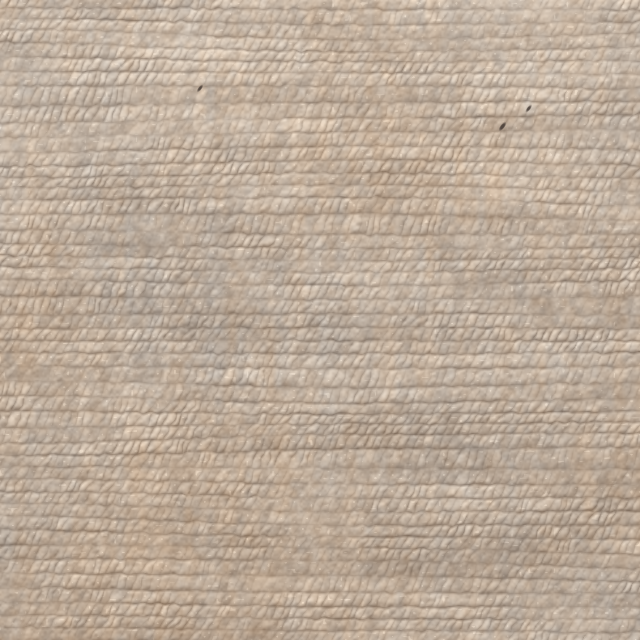
Write a Shadertoy shader that draws this texture.

```glsl
const float ROWS = 46.0;
const float STITCHES = 74.0;
const float SLANT = 0.8;
const float ROW_WAVE = 1.0;
const float YARN_JITTER = 0.0045;
const vec2 LIGHT_STEP = vec2(-0.0014, 0.0040);
const float SLOPE_CONTRAST = 0.25;
const float HEIGHT_CONTRAST = 0.40;
const float STITCH_CONTRAST = 0.32;
const float FIBRE_CONTRAST = 0.42;
const float PATCH_CONTRAST = 0.27;
const float LIGHT_FALL = 0.28;
const float BASE_TONE = 0.52;
const float MEAN_HEIGHT = 0.6;
const vec3 SHADOW = vec3(0.61, 0.54, 0.475);
const vec3 HIGHLIGHT = vec3(0.85, 0.785, 0.715);
const vec3 WARM_TINT = vec3(0.026, 0.0, -0.026);
const vec3 SPECK_COLOR = vec3(0.24, 0.20, 0.18);
const int SPECKS = 3;

float hash(vec2 p) {
    return fract(sin(dot(p, vec2(127.1, 311.7))) * 43758.545);
}

float noise(vec2 p) {
    vec2 cell = floor(p);
    vec2 f = fract(p);
    f = f * f * (3.0 - 2.0 * f);
    float low = mix(hash(cell), hash(cell + vec2(1.0, 0.0)), f.x);
    float high = mix(hash(cell + vec2(0.0, 1.0)), hash(cell + 1.0), f.x);
    return mix(low, high, f.y);
}

// Noise centred on zero
float grain(vec2 p) {
    return noise(p) - 0.5;
}

// Yarn height in x, random stitch brightness in y
vec2 yarn(vec2 uv) {
    uv += YARN_JITTER * vec2(grain(uv * 95.0), grain(uv * 85.0 + 31.0));
    float y = uv.y * ROWS + ROW_WAVE * noise(uv * vec2(1.8, 16.0));
    float row = floor(y);
    float v = fract(y) - 0.5;

    // Slanted stitches of uneven width and depth
    float x = uv.x * STITCHES - SLANT * v + 17.0 * hash(vec2(row, 3.0))
            + 1.2 * noise(vec2(uv.x * 30.0, row * 1.7));
    float across = 2.0 * abs(fract(x) - 0.5);
    float along = 2.0 * abs(v);
    float depth = 0.15 + 0.9 * noise(vec2(uv.x * 14.0, row + 0.5));
    float rowProfile = 1.0 - along * along * along;
    float stitchProfile = 1.0 - depth * across * across;
    float variation = hash(vec2(floor(x), row)) - 0.5;
    return vec2(rowProfile * stitchProfile,
                variation * rowProfile * (1.0 - across * across));
}

// Brightness of the woven relief, lit from above
float weaveTone(vec2 uv) {
    vec2 here = yarn(uv);
    float slope = here.x - yarn(uv + LIGHT_STEP).x;

    // Some stretches of yarn lie flatter than others
    float relief = 0.3 + 1.3 * noise(uv * vec2(8.0, 34.0));
    float tone = relief * (SLOPE_CONTRAST * slope
               + HEIGHT_CONTRAST * (here.x - MEAN_HEIGHT));
    tone += STITCH_CONTRAST * here.y;

    // Sparse shiny fibres
    float glint = smoothstep(0.82, 0.96, noise(uv * vec2(150.0, 190.0) + 41.0));
    return tone + 0.35 * glint * here.x;
}

float fibreTone(vec2 uv) {
    vec2 leaning = vec2(uv.x - 0.5 * uv.y, uv.y);
    return grain(leaning * vec2(110.0, 160.0)) + 0.6 * grain(uv * 240.0 + 9.0);
}

// Long horizontal bands, faint vertical threads and soft patches
float patchTone(vec2 uv) {
    return grain(uv * vec2(5.0, 26.0) + 5.0) + 0.4 * grain(uv * 6.0 + 23.0)
         + 0.35 * grain(uv * vec2(70.0, 6.0) + 57.0);
}

// Warm and cool areas following the threads
float warmth(vec2 uv) {
    return 0.9 * grain(uv * 4.0 + 71.0) + 0.8 * grain(uv * vec2(64.0, 7.0) + 13.0)
         + 0.9 * grain(uv * vec2(85.0, 70.0) + 37.0);
}

float speckMask(vec2 uv, float pixel) {
    float mask = 0.0;
    for (int i = 0; i < SPECKS; i++) {
        float id = float(i) + 1.0;
        vec2 center = vec2(hash(vec2(id, 4.0)), 0.7 + 0.2 * hash(vec2(id, 8.0)));
        vec2 d = uv - center;
        d = vec2(d.x - 0.6 * d.y, 0.6 * d.y);
        float size = 0.0018 + 0.0015 * hash(vec2(id, 6.0));
        mask = max(mask, 1.0 - smoothstep(size - pixel, size + pixel, length(d)));
    }
    return mask;
}

void mainImage(out vec4 fragColor, in vec2 fragCoord) {
    vec2 uv = fragCoord / iResolution.y;
    float pixel = 1.0 / iResolution.y;

    float tone = BASE_TONE + LIGHT_FALL * (uv.y - 0.5);
    tone += weaveTone(uv);
    tone += FIBRE_CONTRAST * fibreTone(uv);
    tone += PATCH_CONTRAST * patchTone(uv);

    vec3 color = mix(SHADOW, HIGHLIGHT, clamp(tone, -0.4, 1.3));
    color += WARM_TINT * warmth(uv);
    color = mix(color, SPECK_COLOR, 0.8 * speckMask(uv, pixel));
    fragColor = vec4(color, 1.0);
}
```
